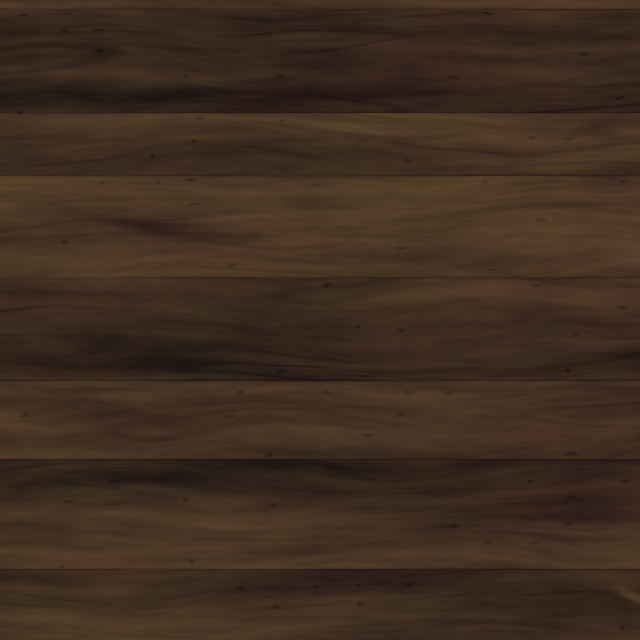
Write a three.js fragment shader that draws this texture.

```glsl
// Dark walnut boards: seven horizontal planks of uneven height, plus a sliver at the top.
// Each plank has its own tone gradient and seed; stretched, bent gradient noise makes
// the figure, veins and fibres, with soft stains, seams and scattered pores on top.

varying vec2 vUv;

vec2 hash2(vec2 p) {
  vec3 h = fract(p.xyx * vec3(0.1031, 0.1030, 0.0973));
  h += dot(h, h.yzx + 33.33);
  return fract((h.xx + h.yz) * h.zy);
}

float gradientDot(vec2 cell, vec2 offset) {
  float angle = 6.2832 * hash2(cell).x;
  return dot(vec2(cos(angle), sin(angle)), offset);
}

float noise(vec2 p) {
  vec2 i = floor(p), f = fract(p);
  vec2 u = f * f * f * (f * (f * 6.0 - 15.0) + 10.0);
  vec2 e = vec2(1.0, 0.0);
  return mix(mix(gradientDot(i, f), gradientDot(i + e, f - e), u.x),
             mix(gradientDot(i + e.yx, f - e.yx), gradientDot(i + 1.0, f - 1.0), u.x), u.y);
}

// Soft elongated patch, tilted by slope
float stain(vec2 p, vec2 centre, vec2 size, float slope) {
  vec2 d = p - centre;
  d.y -= slope * d.x;
  d /= size;
  return exp(-dot(d, d));
}

float minOf(vec4 v) { return min(min(v.x, v.y), min(v.z, v.w)); }
float maxOf(vec4 v) { return max(max(v.x, v.y), max(v.z, v.w)); }

// Picks the entry for one plank out of eight
float pick(vec4 a, vec4 b, float id) {
  vec4 k = vec4(0.0, 1.0, 2.0, 3.0);
  return dot(a, 1.0 - step(0.5, abs(k - id))) + dot(b, 1.0 - step(0.5, abs(k + 4.0 - id)));
}

// Small dark pores, one possible per cell
float pores(vec2 p) {
  vec2 g = p * vec2(15.0, 30.0);
  vec2 cell = floor(g);
  vec2 r = hash2(cell + 71.0), s = hash2(cell + 19.0);
  vec2 d = (fract(g) - 0.3 - 0.4 * r) / vec2(0.06 + 0.1 * s.x, 0.06 + 0.05 * r.y);
  return step(0.84, s.y) * (1.0 - smoothstep(0.4, 1.4, length(d)));
}

void main() {
  vec2 p = vUv;

  // Plank index, height within it and distance to the nearest seam
  vec4 low = vec4(0.111, 0.2825, 0.405, 0.566);
  vec4 high = vec4(0.725, 0.823, 0.986, 1.1);
  vec4 aboveLow = step(low, vec4(p.y)), aboveHigh = step(high, vec4(p.y));
  float id = dot(aboveLow + aboveHigh, vec4(1.0));
  float base = max(maxOf(low * aboveLow), maxOf(high * aboveHigh));
  float top = min(minOf(low + 2.0 * aboveLow), minOf(high + 2.0 * aboveHigh));
  float v = (p.y - base) / (top - base);
  float seam = min(minOf(abs(low - p.y)), minOf(abs(high - p.y)));

  // Bottom and top tone of each plank, 0 dark to 1 light
  float bottomTone = pick(vec4(0.52, 0.68, 0.56, 0.30), vec4(0.70, 0.42, 0.22, 0.68), id);
  float topTone = pick(vec4(0.34, 0.20, 0.64, 0.56), vec4(0.76, 0.70, 0.32, 0.68), id);
  float tone = mix(bottomTone, topTone, smoothstep(0.1, 0.9, v));

  // Bent grain coordinates
  vec2 q = p + id * vec2(3.7, 5.3);
  q.y += 0.035 * noise(q * vec2(2.2, 7.0));
  q.y += 0.010 * noise(q * vec2(7.0, 22.0));

  // Figure, bands and fibres, from broad to fine
  tone += 0.36 * noise(q * vec2(1.7, 13.0));
  tone += 0.34 * noise(q * vec2(2.8, 42.0));
  tone += 0.20 * noise(q * vec2(9.0, 95.0));
  tone += 0.12 * noise(q * vec2(28.0, 190.0));
  tone += 0.10 * noise(q * vec2(12.0, 26.0) + 9.0);

  // Dark veins, fading in and out along the grain
  float vein = 1.0 - smoothstep(0.0, 0.09, abs(noise(q * vec2(1.9, 24.0) + 40.0)));
  float veinPatch = smoothstep(-0.2, 0.35, noise(q * vec2(3.0, 9.0) + 17.0));
  tone -= 0.24 * vein * veinPatch * (1.1 - 0.6 * bottomTone);

  // Dark and light stains, wavering with the grain
  vec2 w = vec2(p.x, p.y + 0.02 * noise(q * vec2(6.0, 18.0) + 5.0));
  float plank4 = step(3.5, id) * step(id, 4.5);
  tone -= 0.50 * plank4 * stain(w, vec2(0.24, 0.648), vec2(0.13, 0.014), -0.14);
  tone += 0.20 * plank4 * stain(w, vec2(0.30, 0.695), vec2(0.20, 0.022), -0.05);
  tone -= 0.24 * step(5.5, id) * stain(w, vec2(0.30, 0.853), vec2(0.50, 0.014), 0.0);
  tone += 0.24 * step(5.5, id) * stain(w, vec2(0.35, 0.884), vec2(0.45, 0.010), 0.0);
  tone -= 0.26 * step(id, 3.5) * stain(w, vec2(0.22, 0.445), vec2(0.22, 0.040), -0.08);
  tone -= 0.28 * step(id, 1.5) * stain(w, vec2(0.30, 0.262), vec2(0.22, 0.016), 0.06);
  tone += 0.20 * stain(w, vec2(0.10, 0.035), vec2(0.14, 0.025), 0.0);
  tone -= 0.22 * step(id, 0.5) * stain(w, vec2(0.75, 0.070), vec2(0.25, 0.040), -0.10);
  tone += 0.65 * stain(w, vec2(0.99, 0.070), vec2(0.025, 0.010), -0.50);

  // Pores and thin seams
  tone -= 0.30 * pores(p + 0.004 * noise(p * 60.0));
  float seamWear = 0.7 + 0.6 * noise(vec2(p.x * 5.0, id * 3.1));
  tone -= 0.28 * seamWear * (1.0 - smoothstep(0.0008, 0.0032, seam));

  // Brown ramp with a faint drift between red and olive
  vec3 wood = mix(vec3(0.16, 0.11, 0.09), vec3(0.35, 0.26, 0.17), clamp(tone, -0.18, 1.15));
  wood += vec3(0.014, -0.004, 0.006) * (noise(q * vec2(2.5, 8.0) + 60.0) + 0.3 * (p.x - 0.5));
  gl_FragColor = vec4(wood, 1.0);
}
```
